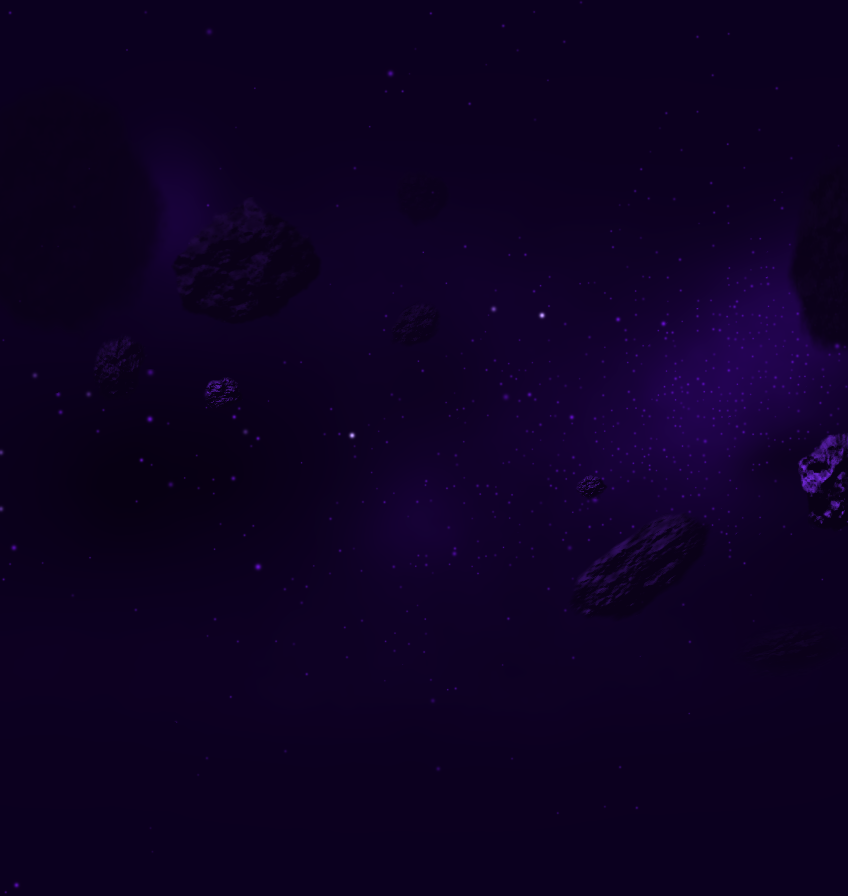
Give the GLSL for this background, as a Shadertoy shader.

```glsl
#define BASE_COLOR vec3(0.045, 0.001, 0.120)
#define GLOW_COLOR vec3(0.080, 0.010, 0.175)
#define ROCK_SHADE vec3(0.036, 0.004, 0.085)
#define ROCK_LIGHT vec3(0.360, 0.130, 0.680)
#define MOTE_COLOR vec3(0.360, 0.060, 0.700)
#define STAR_COLOR vec3(0.750, 0.650, 0.950)
#define LIGHT_DIR vec3(-0.48, 0.80, 0.36)
#define DUST_CELLS 115.0
#define MOTE_CELLS 40.0

const int ROCKS = 11;
const int STARS = 8;

// Rock centre and radii
const vec4 rockShape[ROCKS] = vec4[](
    vec4(0.070, 0.755, 0.105, 0.135), vec4(0.277, 0.707, 0.080, 0.064),
    vec4(0.470, 0.780, 0.028, 0.028), vec4(0.465, 0.637, 0.029, 0.019),
    vec4(0.133, 0.590, 0.026, 0.035), vec4(0.250, 0.561, 0.019, 0.017),
    vec4(0.660, 0.456, 0.015, 0.012), vec4(0.714, 0.366, 0.085, 0.037),
    vec4(0.938, 0.463, 0.043, 0.055), vec4(0.940, 0.707, 0.052, 0.105),
    vec4(0.885, 0.277, 0.050, 0.021));

// Rock tilt, light, edge softness and opacity
const vec4 rockLook[ROCKS] = vec4[](
    vec4(0.0, 0.02, 0.012, 0.65), vec4(0.25, 0.20, 0.003, 0.90),
    vec4(0.0, 0.06, 0.004, 0.50), vec4(0.60, 0.20, 0.003, 0.70),
    vec4(-0.2, 0.32, 0.003, 0.80), vec4(0.0, 0.80, 0.002, 0.90),
    vec4(0.1, 0.65, 0.002, 0.90), vec4(0.60, 0.38, 0.003, 0.85),
    vec4(0.0, 0.95, 0.002, 1.00), vec4(0.0, 0.05, 0.008, 0.90),
    vec4(0.15, 0.13, 0.012, 0.60));

// Bright points: position and strength
const vec3 stars[STARS] = vec3[](
    vec3(0.605, 0.648, 1.0), vec3(0.393, 0.514, 1.0), vec3(0.551, 0.655, 0.6),
    vec3(0.099, 0.560, 0.4), vec3(0.039, 0.581, 0.4), vec3(0.001, 0.495, 0.5),
    vec3(0.001, 0.432, 0.5), vec3(0.274, 0.518, 0.4));

float hash(vec2 p) {
    return fract(sin(dot(p, vec2(127.1, 311.7))) * 43758.5453);
}

float noise(vec2 p) {
    vec2 i = floor(p), f = fract(p);
    f = f * f * (3.0 - 2.0 * f);
    return mix(mix(hash(i), hash(i + vec2(1, 0)), f.x),
               mix(hash(i + vec2(0, 1)), hash(i + vec2(1, 1)), f.x), f.y);
}

float fbm(vec2 p) {
    float sum = 0.0, amp = 0.5;
    for (int i = 0; i < 5; i++) {
        sum += amp * noise(p);
        p = p * 2.03 + 17.3;
        amp *= 0.5;
    }
    return sum;
}

vec2 turn(vec2 v, float angle) {
    float c = cos(angle), s = sin(angle);
    return vec2(c * v.x + s * v.y, c * v.y - s * v.x);
}

float blob(vec2 p, vec2 centre, vec2 radii, float tilt) {
    vec2 q = turn(p - centre, tilt) / radii;
    return exp(-dot(q, q));
}

// One jittered soft point in each occupied grid cell
float scatter(vec2 p, float cells, float radius, float density) {
    vec2 id = floor(p * cells);
    vec2 spot = 0.25 + 0.5 * vec2(hash(id + 3.1), hash(id + 7.7));
    float dist = length(fract(p * cells) - spot) / cells;
    float size = radius * (0.7 + 0.6 * hash(id + 5.3));
    return step(hash(id), density) * exp(-dist * dist / (size * size)) * (0.3 + 0.7 * hash(id + 9.2));
}

float rockHeight(vec2 q, float seed) {
    return sqrt(max(1.3 - dot(q, q), 0.02)) + 0.85 * fbm(q * 2.6 + seed);
}

vec3 addRock(vec3 col, vec2 p, vec4 shape, vec4 look, float seed) {
    vec2 q = turn(p - shape.xy, look.x) / shape.zw;
    if (dot(q, q) > 3.0) return col;
    float edge = length(q) - 1.0 + 0.6 * (fbm(q * 1.8 + seed) - 0.5);
    float mask = 1.0 - smoothstep(-look.z, look.z, edge * min(shape.z, shape.w));

    // Light the bumpy surface by its slope
    vec2 e = vec2(0.06, 0.0);
    float h = rockHeight(q, seed);
    vec2 slope = vec2(rockHeight(q + e.xy, seed), rockHeight(q + e.yx, seed)) - h;
    vec3 normal = normalize(vec3(-slope / e.x, 0.9));
    vec3 light = vec3(turn(LIGHT_DIR.xy, look.x), LIGHT_DIR.z);
    float lit = pow(max(dot(normal, light), 0.0), 2.0) * (0.4 + 0.9 * noise(q * 9.0 + seed));
    return mix(col, ROCK_SHADE + ROCK_LIGHT * lit * look.y, mask * look.w);
}

void mainImage(out vec4 fragColor, in vec2 fragCoord) {
    vec2 p = fragCoord / iResolution.y;

    // Nebula glows and dark clouds
    float right = blob(p, vec2(0.84, 0.59), vec2(0.17, 0.085), 0.75);
    float middle = blob(p, vec2(0.62, 0.50), vec2(0.26, 0.16), 0.3);
    float glow = 0.95 * right + 0.36 * middle
               + 0.25 * blob(p, vec2(0.47, 0.41), vec2(0.07, 0.05), 0.0)
               + 0.60 * blob(p, vec2(0.195, 0.755), vec2(0.05, 0.07), 0.0)
               + 0.20 * blob(p, vec2(0.35, 0.69), vec2(0.28, 0.10), 0.0)
               + 0.14 * blob(p, vec2(0.45, 0.26), vec2(0.45, 0.08), 0.0);
    float dark = blob(p, vec2(0.19, 0.47), vec2(0.19, 0.10), 0.1)
               + 0.7 * blob(p, vec2(0.87, 0.49), vec2(0.06, 0.03), 0.2)
               + 0.4 * blob(p, vec2(0.50, 0.56), vec2(0.08, 0.06), 0.0);
    float cloud = fbm(p * 7.0 + 2.0);
    vec3 col = BASE_COLOR + GLOW_COLOR * glow * (0.3 + 1.4 * cloud);
    col *= 1.0 - 0.6 * dark * (0.4 + 0.6 * cloud);

    // Fine dust and larger motes
    float left = blob(p, vec2(0.16, 0.49), vec2(0.19, 0.10), 0.0);
    col += MOTE_COLOR * 0.6 * scatter(p, DUST_CELLS, 0.0012, 0.5 * right + 0.22 * middle);
    col += MOTE_COLOR * scatter(p, MOTE_CELLS, 0.0024, 0.16 * left + 0.07 * middle);

    for (int i = 0; i < STARS; i++) {
        float d = length(p - stars[i].xy) / 0.0026;
        col += mix(MOTE_COLOR, STAR_COLOR, stars[i].z) * stars[i].z * exp(-d * d);
    }
    for (int i = 0; i < ROCKS; i++) {
        col = addRock(col, p, rockShape[i], rockLook[i], float(i) * 13.7);
    }
    fragColor = vec4(col, 1.0);
}
```
